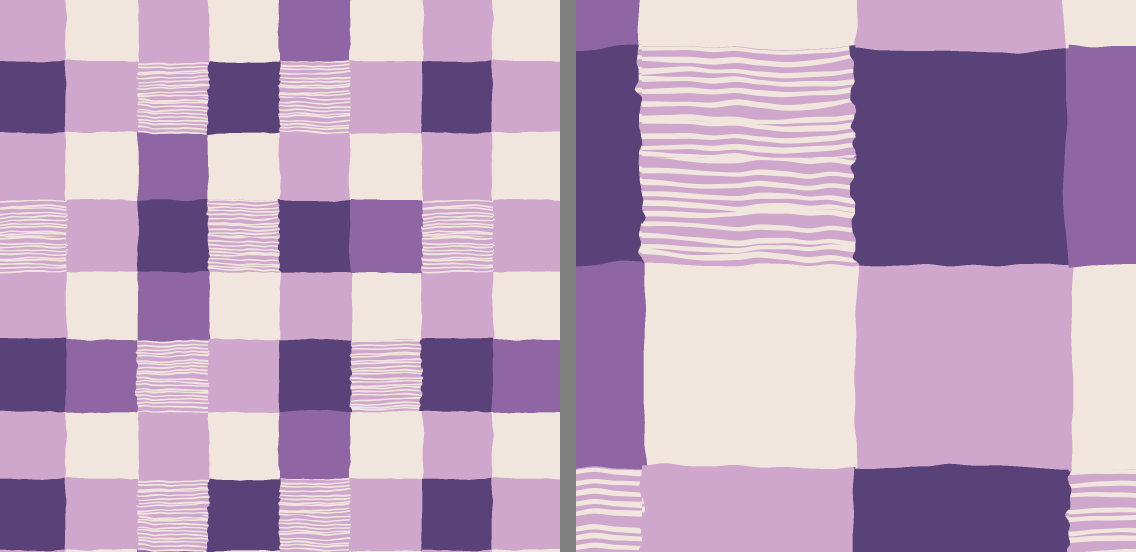
Left, the full canvas; right, a detail of the centre.
This pattern is drawn by a Shadertoy shader. Its source:

```glsl
// Hand-cut gingham: a 6 x 6 tile of flat and pinstriped patches, repeated.
// Rows alternate short and tall; value noise wobbles every patch edge, and
// striped patches carry slanted, uneven strokes with ragged ends.

#define COLUMNS 7.877              // patches across the canvas
#define ROW_PAIRS 3.966            // short + tall row pairs down the canvas
#define SHIFT vec2(0.065, 0.042)   // phase of the grid at the top left
#define SHORT_ROW 0.483            // short row's share of a pair
#define TILE 6.0                   // patches per repeat, both ways
#define JITTER 0.026               // offset of each patch edge
#define WOBBLE 0.030               // waviness of each patch edge
#define RAGGED 0.034               // roughness beside striped patches
#define STROKES 20.0               // strokes in a striped patch
#define STROKE_HALF 0.235          // stroke half width, in stroke spacings
#define STROKE_SLANT 0.95          // largest slant, in stroke spacings
#define SAMPLES 3                  // antialiasing samples per axis

const vec3 LILAC  = vec3(0.81, 0.65, 0.80);
const vec3 CREAM  = vec3(0.94, 0.90, 0.87);
const vec3 VIOLET = vec3(0.56, 0.40, 0.64);
const vec3 PLUM   = vec3(0.35, 0.26, 0.47);

// Patch kinds: 0 lilac, 1 cream, 2 violet, 3 plum, 4 striped; top row first
const int LAYOUT[36] = int[36](
    0, 1, 0, 1, 2, 1,
    3, 0, 4, 3, 4, 0,
    0, 1, 2, 1, 0, 1,
    4, 0, 3, 4, 3, 2,
    0, 1, 2, 1, 0, 1,
    3, 2, 4, 0, 3, 4);

float hash(vec2 p) {
    return fract(sin(dot(p, vec2(127.1, 311.7))) * 43758.55);
}

// Wrap a whole number into the tile
float wrap(float n, float period) {
    return floor(mod(n + 0.5, period));
}

// Smooth noise in -0.5..0.5 along t, periodic with the tile
float noise(float t, float freq, float seed) {
    float x = t * freq, i = floor(x), f = x - i, period = TILE * freq;
    float a = hash(vec2(wrap(i, period), seed));
    float b = hash(vec2(wrap(i + 1.0, period), seed));
    return mix(a, b, f * f * (3.0 - 2.0 * f)) - 0.5;
}

int patchKind(float col, float row) {
    return LAYOUT[int(wrap(row, TILE)) * 6 + int(wrap(col, TILE))];
}

// Sideways shift of one patch edge at position t along it
float edgeShift(float t, float seed) {
    return JITTER * (hash(vec2(floor(wrap(floor(t), TILE)), seed + 7.0)) - 0.5)
         + WOBBLE * (noise(t, 3.0, seed) + 0.5 * noise(t, 9.0, seed + 3.0));
}

// Coverage of the pale strokes; f is the position inside the patch
float strokes(vec2 f, vec2 cell, float blur) {
    float y = f.y * STROKES, cover = 0.0;
    float seed = cell.x * 17.0 + cell.y * 5.0;
    for (int k = -2; k <= 2; k++) {
        float i = clamp(floor(y) + float(k), 0.0, STROKES - 1.0);
        float offset = 0.7 * (hash(vec2(i, seed)) - 0.5);
        float slant = STROKE_SLANT * (hash(vec2(i, seed + 1.3)) - 0.5);
        float wave = 0.3 * noise(f.x, 4.0, seed + i * 1.7);
        float halfWidth = STROKE_HALF * (1.0 + 0.5 * noise(f.x, 5.0, seed + i * 2.3));
        float d = abs(y - i - 0.5 - offset - slant * (f.x - 0.5) - wave) - halfWidth;
        cover = max(cover, 1.0 - smoothstep(-blur, blur, d));
    }
    return cover;
}

vec3 gingham(vec2 uv) {
    // Grid coordinates, rows counted downwards
    float pair = (1.0 - uv.y) * ROW_PAIRS + SHIFT.y;
    float f = fract(pair);
    float inPair = f < SHORT_ROW ? f / SHORT_ROW
                                 : 1.0 + (f - SHORT_ROW) / (1.0 - SHORT_ROW);
    vec2 g = vec2(uv.x * COLUMNS + SHIFT.x, 2.0 * floor(pair) + inPair);

    // Wobble the row edges, then the column edges
    g.y += edgeShift(g.x, 20.0 + wrap(round(g.y), TILE));
    float row = floor(g.y), edge = round(g.x);
    g.x += edgeShift(g.y, 50.0 + wrap(edge, TILE));
    if (patchKind(edge - 1.0, row) == 4 || patchKind(edge, row) == 4)
        g.x += RAGGED * noise(g.y, 24.0, 80.0 + wrap(edge, TILE));

    // Fill the patch
    vec2 cell = floor(g);
    int kind = patchKind(cell.x, cell.y);
    if (kind == 1) return CREAM;
    if (kind == 2) return VIOLET;
    if (kind == 3) return PLUM;
    if (kind == 0) return LILAC;
    float blur = 0.5 * STROKES * 2.0 * ROW_PAIRS / (iResolution.y * float(SAMPLES));
    vec2 id = vec2(wrap(cell.x, TILE), wrap(cell.y, TILE));
    return mix(LILAC, CREAM, strokes(g - cell, id, blur));
}

void mainImage(out vec4 fragColor, in vec2 fragCoord) {
    vec3 sum = vec3(0.0);
    for (int j = 0; j < SAMPLES; j++)
        for (int i = 0; i < SAMPLES; i++) {
            vec2 sub = (vec2(i, j) + 0.5) / float(SAMPLES) - 0.5;
            sum += gingham((fragCoord + sub) / iResolution.xy);
        }
    fragColor = vec4(sum / float(SAMPLES * SAMPLES), 1.0);
}
```
